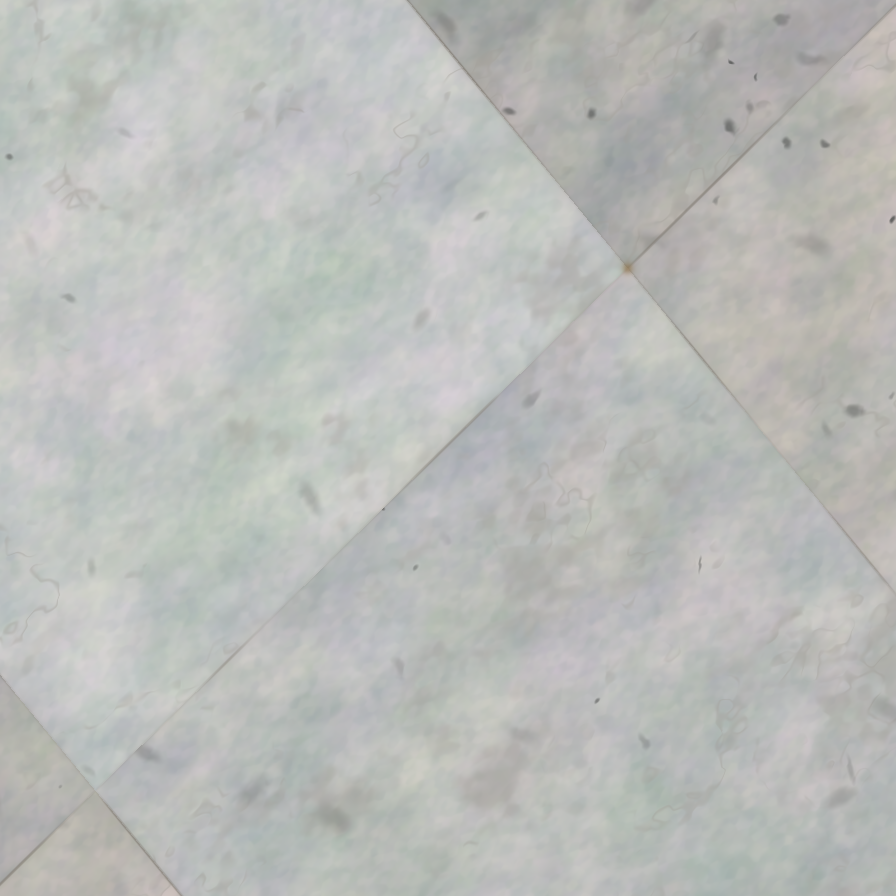
Give the GLSL for this texture, as a WebGL 2 fragment shader.

```glsl
#version 300 es
precision highp float;

uniform vec2 u_resolution;
out vec4 outColor;

#define CROSSING vec2(0.7005, 0.7005)
#define RISING vec2(0.594, 0.583)
#define FALLING vec2(0.527, -0.641)
#define TILE_SIZE 0.83
#define JOINT_HALF 0.0014
#define MOTTLE 0.062
#define TINT 0.024
#define GRAIN_ANGLE 0.75
#define GRAIN_SCALE vec2(6.5, 9.5)
#define PIT_DENSITY 22.0
#define SMUDGE_DENSITY 13.0
#define SCRATCH_DENSITY 6.0

const vec3 PALE = vec3(0.759, 0.773, 0.766);
const vec3 SILVER = vec3(0.729, 0.737, 0.731);
const vec3 ASH = vec3(0.675, 0.677, 0.668);
const vec3 SAND = vec3(0.727, 0.714, 0.698);
const vec3 STAIN = vec3(0.630, 0.615, 0.590);
const vec3 PIT = vec3(0.320, 0.325, 0.320);
const vec3 GROUT = vec3(0.460, 0.435, 0.400);
const vec3 RUST = vec3(0.560, 0.460, 0.310);

vec3 hash3(vec2 c) {
    vec3 q = vec3(dot(c, vec2(127.1, 311.7)), dot(c, vec2(269.5, 183.3)), dot(c, vec2(419.2, 371.9)));
    return fract(sin(q) * 43758.5);
}

mat2 rotation(float angle) {
    float c = cos(angle), s = sin(angle);
    return mat2(c, -s, s, c);
}

// Cellular noise: random values blended around scattered points, centred on 0
vec3 cellBlend(vec2 p) {
    vec2 cell = floor(p);
    vec3 sum = vec3(0.0);
    float total = 0.0;
    for (int y = -1; y <= 1; y++)
    for (int x = -1; x <= 1; x++) {
        vec2 c = cell + vec2(x, y);
        vec2 d = c + hash3(c).xy - p;
        float w = exp(-5.0 * dot(d, d));
        sum += w * hash3(c + 17.3);
        total += w;
    }
    return sum / total - 0.5;
}

vec3 clouds(vec2 p) {
    vec3 sum = vec3(0.0);
    float amplitude = 1.0;
    for (int i = 0; i < 5; i++) {
        sum += amplitude * cellBlend(p);
        p = rotation(0.2) * p * 2.0 + 5.7;
        amplitude *= 0.84;
    }
    return sum;
}

// Scattered soft ellipses; radius is in cell units
float marks(vec2 p, float share, vec2 radius) {
    vec2 cell = floor(p);
    float depth = 0.0;
    for (int y = -1; y <= 1; y++)
    for (int x = -1; x <= 1; x++) {
        vec2 c = cell + vec2(x, y);
        vec3 place = hash3(c + 3.1), kind = hash3(c + 41.7);
        vec2 q = rotation(place.z * 3.14) * (p - c - place.xy);
        float size = mix(0.4, 1.3, kind.y * kind.y);
        float d = length(q / (radius * size));
        float shown = step(kind.x, share) * mix(0.3, 1.0, kind.z);
        depth = max(depth, shown * (1.0 - smoothstep(0.2, 1.0, d)));
    }
    return depth;
}

void main() {
    vec2 p = gl_FragCoord.xy / u_resolution.y;
    float pixel = 1.0 / u_resolution.y;

    // Skewed tile grid
    vec2 grid = inverse(mat2(RISING, FALLING)) * (p - CROSSING);
    vec2 id = floor(grid);
    vec2 joint = abs(grid - round(grid)) * TILE_SIZE;
    float light = mod(id.x, 2.0), row = mod(id.y, 2.0);

    // Stone: every tile has its own tone and cut of the grain
    vec2 stone = p + id * 7.31;
    vec2 grain = rotation(GRAIN_ANGLE) * stone * GRAIN_SCALE.x;
    grain.y *= GRAIN_SCALE.y / GRAIN_SCALE.x;
    vec3 n = clouds(grain);
    vec3 color = mix(mix(SAND, ASH, row), mix(SILVER, PALE, row), light);
    color += MOTTLE * n.x + TINT * (n - dot(n, vec3(1.0 / 3.0)));

    // Warm stains and faint broken veins
    vec3 broad = clouds(grain * 0.6 + 31.0);
    color = mix(color, STAIN, 0.45 * smoothstep(0.2, 0.95, broad.x));
    float vein = 1.0 - smoothstep(0.0, 0.12, abs(broad.y));
    color = mix(color, STAIN, 0.35 * vein * smoothstep(0.1, 0.5, broad.z));

    // Soft smudges, ragged pits and bent scratches, denser in the darker tiles
    vec2 ragged = stone + 0.007 * n.yz;
    float smudges = marks(ragged * SMUDGE_DENSITY, mix(0.3, 0.2, light), vec2(0.42, 0.2));
    float pits = marks(ragged * PIT_DENSITY, mix(0.14, 0.03, light), vec2(0.27, 0.18));
    float scratches = marks(ragged * SCRATCH_DENSITY, mix(0.22, 0.08, light), vec2(0.2, 0.04));
    color = mix(color, PIT, max(0.28 * smudges, max(0.85 * pits, 0.5 * scratches)));

    // Thin joints, worn unevenly, with a soft shadow
    float wear = smoothstep(-0.3, 0.35, cellBlend(p * 9.0).x);
    vec2 line = 1.0 - smoothstep(vec2(JOINT_HALF - pixel), vec2(JOINT_HALF + pixel), joint);
    vec2 shade = exp(-joint / 0.005);
    float strength = mix(0.1, 0.75, wear) * mix(1.15, 0.7, light);
    color = mix(color, GROUT, strength * max(line.x, line.y));
    color = mix(color, STAIN, mix(0.15, 0.4, wear) * max(shade.x, shade.y));

    // Rust at every other crossing
    float rusty = 1.0 - mod(round(grid.x), 2.0);
    color = mix(color, RUST, 0.7 * rusty * exp(-dot(joint, joint) / 0.00004));

    outColor = vec4(clamp(color, 0.0, 1.0), 1.0);
}
```
